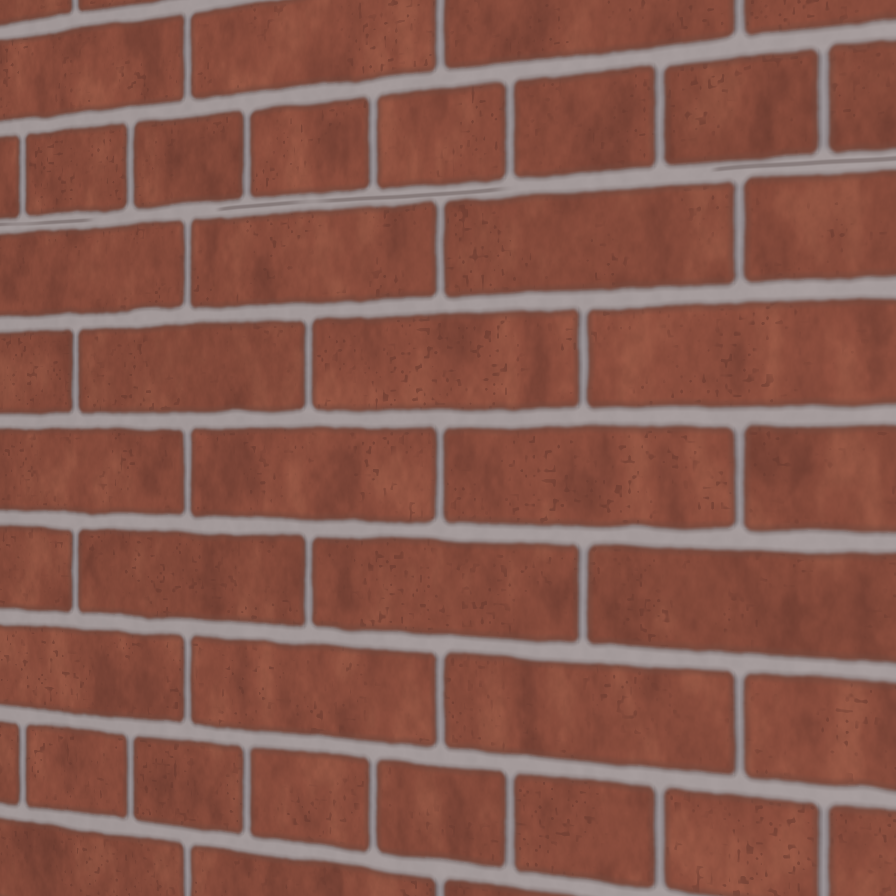
Give the GLSL for this texture, as a three.js fragment shader.

```glsl
// Red brick wall with pale mortar, seen at an angle: stretcher courses and a header course every sixth.
#define HORIZON 0.508       // height at which courses run level
#define COURSE_LEFT 0.1086  // course height at the left edge
#define COURSE_GROWTH 0.035 // added course height at the right edge
#define BRICK_SPAN 0.228    // stretcher length before perspective
#define BRICK_START 0.196   // position of one stretcher joint
#define ASPECT 3.0          // stretcher length in course heights
#define BED_HALF 0.086      // half thickness of level joints
#define HEAD_HALF 0.050     // half thickness of upright joints
#define CORNER 0.07
#define SOFTNESS 0.022
#define WEAR 0.055          // waviness of brick edges

varying vec2 vUv;

const vec3 BRICK = vec3(0.525, 0.292, 0.232);
const vec3 BRICK_DARK = vec3(0.405, 0.225, 0.185);
const vec3 BRICK_LIGHT = vec3(0.590, 0.345, 0.270);
const vec3 BRICK_RIM = vec3(0.445, 0.285, 0.240);
const vec3 MORTAR = vec3(0.645, 0.606, 0.606);
const vec3 MORTAR_SHADE = vec3(0.535, 0.475, 0.470);

float hash(vec2 p) {
  vec3 q = fract(vec3(p.xyx) * 0.1031);
  q += dot(q, q.yzx + 33.33);
  return fract((q.x + q.y) * q.z);
}

float noise(vec2 p) {
  vec2 i = floor(p), f = fract(p);
  f = f * f * (3.0 - 2.0 * f);
  return mix(mix(hash(i), hash(i + vec2(1.0, 0.0)), f.x),
             mix(hash(i + vec2(0.0, 1.0)), hash(i + 1.0), f.x), f.y);
}

float fbm(vec2 p) {
  float sum = 0.0, amp = 0.5;
  for (int i = 0; i < 4; i++) {
    sum += amp * noise(p);
    p = p * 2.03 + 17.3;
    amp *= 0.5;
  }
  return sum / 0.9375;
}

float roundedBox(vec2 p, vec2 halfSize, float radius) {
  vec2 q = abs(p) - halfSize + radius;
  return length(max(q, 0.0)) + min(max(q.x, q.y), 0.0) - radius;
}

vec3 brickColor(vec2 p, vec2 id, float d) {
  float seed = hash(id + 40.0);
  vec2 grain = p + seed * 31.0;
  float blotch = fbm(grain * vec2(3.2, 1.8));
  float fine = fbm(grain * vec2(15.0, 11.0));
  vec3 color = mix(BRICK, BRICK_LIGHT, 0.75 * smoothstep(0.50, 0.82, blotch));
  color = mix(color, BRICK_DARK, 0.50 * smoothstep(0.50, 0.18, blotch));
  color *= 0.97 + 0.06 * seed + 0.12 * (fine - 0.5);
  // Scattered dark pits, denser in some places
  float pits = smoothstep(0.74, 0.92, noise(grain * 24.0));
  color = mix(color, BRICK_DARK, 0.55 * pits * smoothstep(0.35, 0.65, fbm(grain * 2.3 + 9.0)));
  return mix(color, BRICK_RIM, 0.65 * smoothstep(-0.075, -0.005, d));
}

vec3 mortarColor(vec2 p, vec2 local, vec2 halfSize, float d) {
  vec3 color = mix(MORTAR_SHADE, MORTAR, smoothstep(-0.01, 0.055, d));
  color *= 0.975 + 0.05 * fbm(p * 9.0);
  // Shade cast to the right of and below each brick
  float fade = 1.0 - clamp(d / HEAD_HALF, 0.0, 1.0);
  float shade = 0.10 * step(halfSize.x, local.x) + 0.06 * step(halfSize.y, local.y);
  color *= 1.0 - shade * fade;
  // Upright joints are recessed and cooler
  float upright = smoothstep(0.02, -0.08, abs(local.y) - halfSize.y);
  color *= mix(vec3(1.0), vec3(0.93, 0.94, 0.96), upright);
  // Broken crack along the bed under the upper header course
  float line = abs(p.y - 1.0 - 0.05 * (noise(vec2(p.x * 1.5, 3.0)) - 0.5));
  float crack = smoothstep(0.028, 0.006, line) * smoothstep(0.42, 0.62, noise(vec2(p.x * 1.3, 8.0)));
  return mix(color, MORTAR_SHADE * 0.86, 0.65 * crack);
}

void main() {
  // Perspective: course height grows linearly across the canvas
  float courseHeight = COURSE_LEFT + COURSE_GROWTH * vUv.x;
  float along = (vUv.x * COURSE_LEFT / courseHeight - BRICK_START) / BRICK_SPAN;
  float down = 3.2 + (HORIZON - vUv.y) / courseHeight;
  vec2 p = vec2(along * ASPECT, down);

  // Bond: alternate half offsets, with quarter offset headers
  float course = floor(down);
  float header = 1.0 - step(0.5, mod(course, 6.0));
  float span = mix(1.0, 0.5, header);
  float shift = mix(0.5 * (1.0 - mod(course, 2.0)), 0.25, header);
  float column = floor((along - shift) / span);
  vec2 id = vec2(column, course);
  vec2 local = vec2((along - shift - (column + 0.5) * span) * ASPECT, down - course - 0.5);
  vec2 halfSize = vec2(0.5 * span * ASPECT - HEAD_HALF, 0.5 - BED_HALF);

  // Uneven edges, different on each brick
  float seed = hash(id) * 50.0;
  vec2 worn = local;
  worn.y += WEAR * (fbm(vec2(p.x * 2.6 + seed, local.y * 2.0)) - 0.5);
  worn.x += 0.5 * WEAR * (fbm(vec2(local.x * 2.0, p.y * 5.0 + seed)) - 0.5);
  float d = roundedBox(worn, halfSize, CORNER);

  vec3 color = mix(brickColor(p, id, d), mortarColor(p, local, halfSize, d),
                   smoothstep(-SOFTNESS, SOFTNESS, d));
  color *= 0.98 + 0.03 * vUv.x;
  gl_FragColor = vec4(color, 1.0);
}
```
